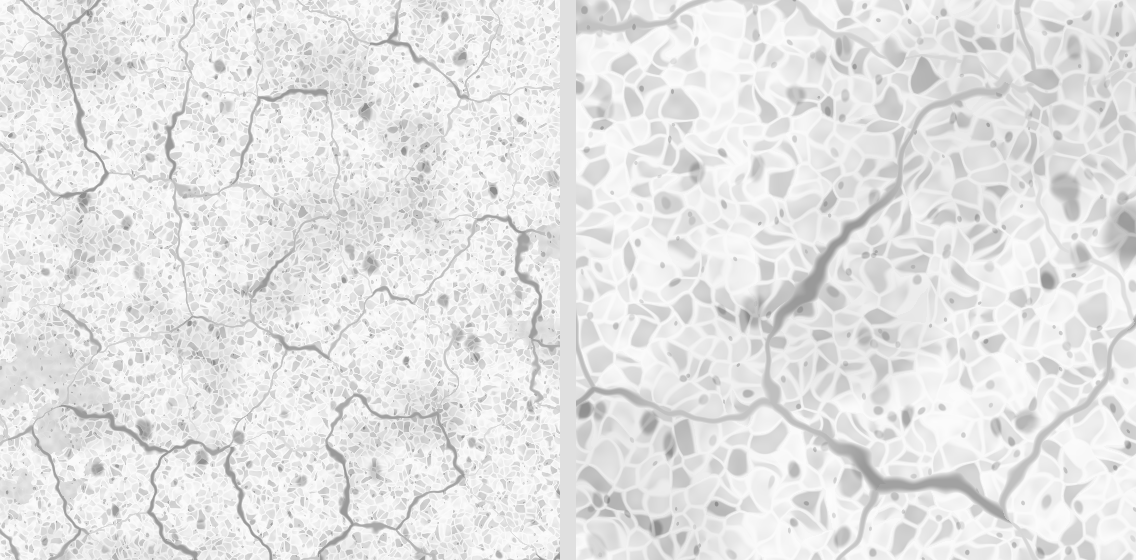
Left, the full canvas; right, a detail of the centre.
Write a three.js fragment shader that draws this texture.

```glsl
varying vec2 vUv;

#define CRACK_CELLS vec2(6.5, 4.6)
#define CRACK_JITTER 0.085
#define CRACK_THIN 0.0026
#define CRACK_WIDE 0.0068
#define WEB_FREQ 82.0
#define WEB_DEPTH 0.17
#define PIT_DEPTH 0.27
#define STAIN_DEPTH 0.09
#define FILAMENT_TONE 0.985
#define FLAKE_TONE 0.81

float hash(vec2 p) {
  return fract(sin(dot(p, vec2(127.1, 311.7))) * 43758.5453);
}

vec2 hash2(vec2 p) {
  return vec2(hash(p), hash(p + 37.4));
}

float noise(vec2 p) {
  vec2 i = floor(p), f = fract(p);
  f = f * f * (3.0 - 2.0 * f);
  return mix(mix(hash(i), hash(i + vec2(1.0, 0.0)), f.x),
             mix(hash(i + vec2(0.0, 1.0)), hash(i + 1.0), f.x), f.y);
}

float fbm(vec2 p) {
  float sum = 0.0, amp = 0.5;
  for (int i = 0; i < 4; i++) {
    sum += amp * noise(p);
    p = p * 2.03 + 11.7;
    amp *= 0.5;
  }
  return sum;
}

// Darkness of cracks along Voronoi borders, each with its own strength
float cracks(vec2 p) {
  vec2 q = p * CRACK_CELLS, base = floor(q);
  vec2 nearest = vec2(0.0), nearestId = base;
  float best = 1e3;
  for (int y = -1; y <= 1; y++)
  for (int x = -1; x <= 1; x++) {
    vec2 id = base + vec2(x, y);
    vec2 r = (id + 0.1 + 0.8 * hash2(id) - q) / CRACK_CELLS;
    float d = dot(r, r);
    if (d < best) { best = d; nearest = r; nearestId = id; }
  }
  float fade = smoothstep(0.15, 0.5, noise(p * 9.0 + 5.0));
  float dark = 0.0;
  for (int y = -2; y <= 2; y++)
  for (int x = -2; x <= 2; x++) {
    vec2 id = nearestId + vec2(x, y);
    vec2 r = (id + 0.1 + 0.8 * hash2(id) - q) / CRACK_CELLS;
    vec2 across = r - nearest;
    if (dot(across, across) > 1e-6) {
      float d = dot(0.5 * (r + nearest), normalize(across));
      float s = smoothstep(0.0, 0.85, hash(id + nearestId + 3.3)) * mix(0.45, 1.0, fade);
      float w = mix(CRACK_THIN, CRACK_WIDE, s);
      dark = max(dark, (0.08 + 0.27 * s) * (1.0 - smoothstep(0.2 * w, w, d)));
    }
  }
  return dark;
}

// x: distance to the web filament, y: random value of the pore
vec2 web(vec2 p) {
  vec2 base = floor(p);
  float f1 = 9.0, f2 = 9.0, id = 0.0;
  for (int y = -1; y <= 1; y++)
  for (int x = -1; x <= 1; x++) {
    vec2 g = base + vec2(x, y);
    float d = length(g + hash2(g) - p);
    if (d < f1) { f2 = f1; f1 = d; id = hash(g + 71.0); }
    else f2 = min(f2, d);
  }
  return vec2(f2 - f1, id);
}

// Scattered soft oval pits, radius relative to the grid cell
float pits(vec2 p, float share) {
  vec2 base = floor(p);
  float dark = 0.0;
  for (int y = -1; y <= 1; y++)
  for (int x = -1; x <= 1; x++) {
    vec2 g = base + vec2(x, y);
    float size = hash(g + 19.0);
    float r = mix(0.08, 0.23, size * size);
    float d = length((g + hash2(g + 5.0) - p) * vec2(1.15, 0.88));
    float pit = (1.0 - smoothstep(0.5 * r, r, d)) * mix(0.45, 1.0, hash(g + 53.0));
    dark = max(dark, pit * step(hash(g + 91.0), share));
  }
  return dark;
}

void main() {
  vec2 p = vUv;
  vec2 rough = vec2(fbm(p * 13.0), fbm(p * 13.0 + 47.0)) - 0.47;
  vec2 fine = vec2(noise(p * 65.0), noise(p * 65.0 + 23.0)) - 0.5;

  // Porous skin: grey hollows between pale filaments
  vec2 pore = web((p + 0.013 * fine) * WEB_FREQ);
  float tone = 0.99 - WEB_DEPTH * pore.y * pore.y - 0.06 * noise(p * 130.0);
  float stain = smoothstep(0.5, 0.72, fbm(p * 8.0 + 31.0));
  tone -= STAIN_DEPTH * stain;
  float filament = 1.0 - smoothstep(0.06, 0.32, pore.x);
  tone = mix(tone, FILAMENT_TONE - 0.05 * stain, 0.85 * filament);

  // Worn areas with flat grey flakes
  vec2 left = (p - vec2(0.08, 0.3)) / vec2(0.11, 0.22);
  vec2 right = (p - vec2(0.96, 0.5)) / vec2(0.06, 0.12);
  float worn = exp(-dot(left, left)) + 0.8 * exp(-dot(right, right));
  float flake = fbm(p * 24.0 + 8.0) + 0.22 * worn;
  float flat_ = smoothstep(0.64, 0.67, flake) * smoothstep(0.1, 0.4, worn);
  tone = mix(tone, FLAKE_TONE + 0.09 * noise(p * 90.0), 0.85 * flat_);

  // Pits in three sizes, then the cracks
  vec2 q = p + 0.007 * fine;
  float pit = max(pits(q * 11.0, 0.5), 0.8 * pits(q * 29.0 + 7.0, 0.45));
  pit = max(pit, 0.7 * pits(q * 58.0 + 13.0, 0.5));
  tone -= PIT_DEPTH * pit;
  float crack = cracks(p + CRACK_JITTER * rough + 0.005 * fine);
  tone = mix(tone, min(tone, 0.95 - crack), smoothstep(0.0, 0.08, crack));

  gl_FragColor = vec4(vec3(clamp(tone, 0.55, 0.99)), 1.0);
}
```
